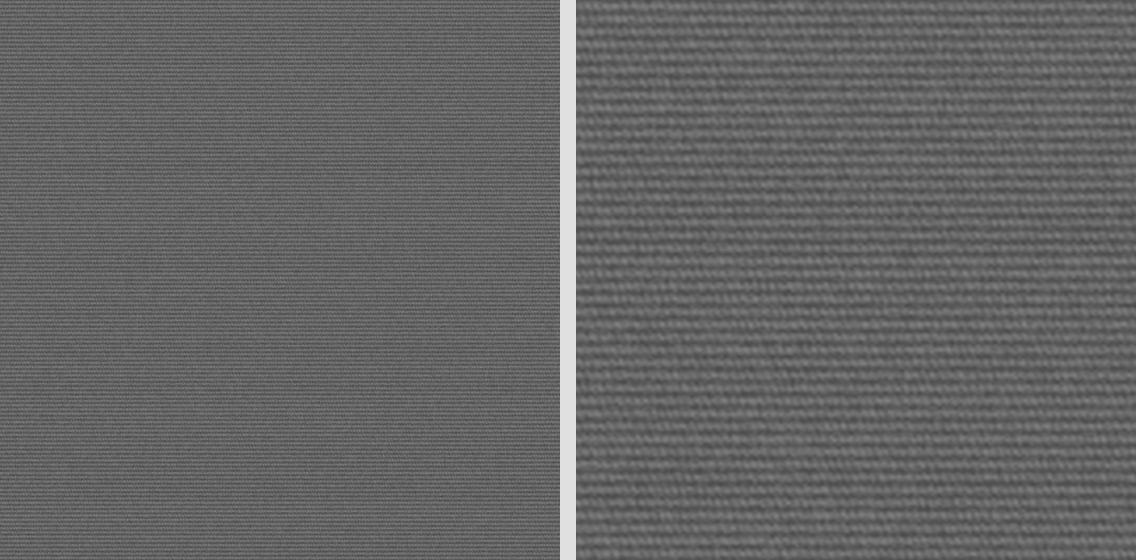
Left: the whole. Right: its middle third, enlarged.
A WebGL 1 fragment shader for this texture:

```glsl
precision highp float;
// Fine grey ribbed cloth: 132 horizontal cords stacked up the canvas.
// Each cord is a soft cosine ridge with slanted yarn twist, a slight
// shade of its own and fine fibre grain from smoothed hash noise.

uniform vec2 u_resolution;

const float TAU = 6.2831853;

float hash(vec2 p) {
  vec3 q = fract(vec3(p.xyx) * 0.1031);
  q += dot(q, q.yzx + 33.33);
  return fract((q.x + q.y) * q.z);
}

float valueNoise(vec2 p) {
  vec2 cell = floor(p);
  vec2 f = fract(p);
  f = f * f * (3.0 - 2.0 * f);
  float low = mix(hash(cell), hash(cell + vec2(1.0, 0.0)), f.x);
  float high = mix(hash(cell + vec2(0.0, 1.0)), hash(cell + 1.0), f.x);
  return mix(low, high, f.y);
}

void main() {
  vec2 uv = gl_FragCoord.xy / u_resolution;

  // Cord index and height within the cord
  float cord = uv.y * 132.0;
  float row = floor(cord);
  float height = fract(cord);

  // Dark grooves between rounded, lighter ridges
  float ridge = -cos(TAU * height);

  // Slanted yarn twist, offset per cord and loosened by slow drift
  float drift = valueNoise(vec2(uv.x * 40.0, row)) * 0.8;
  float twist = sin(TAU * (uv.x * 190.0 + height * 0.6 + hash(vec2(row, 7.0)) + drift));
  twist *= 0.4 + 0.6 * sin(0.5 * TAU * height);

  // Fibre grain and small differences in cord shade
  float grain = valueNoise(uv * vec2(400.0, 460.0) + 17.0) - 0.5;
  float shade = hash(vec2(row, 31.0)) - 0.5;

  float grey = 0.39 + 0.056 * ridge + 0.022 * twist + 0.075 * grain + 0.012 * shade;
  gl_FragColor = vec4(vec3(grey), 1.0);
}
```
